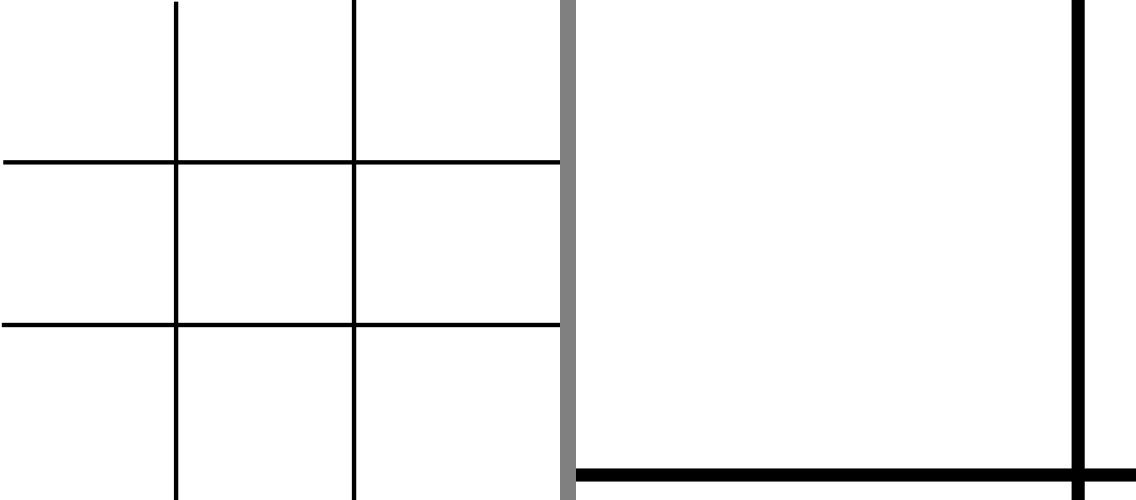
Left, the full canvas; right, a detail of the centre.
A Shadertoy shader for this pattern:

```glsl
// Three-by-three grid of black rules on white, with slightly uneven line ends.

// Box-filtered coverage of the span from lo to hi, for a pixel of the given size.
float spanCoverage(float x, float lo, float hi, float pixel) {
    float left = max(lo, x - 0.5 * pixel);
    float right = min(hi, x + 0.5 * pixel);
    return clamp((right - left) / pixel, 0.0, 1.0);
}

void mainImage(out vec4 fragColor, in vec2 fragCoord) {
    float pixel = 1.0 / iResolution.y;
    vec2 p = fragCoord * pixel;
    float halfWidth = 0.00437;
    float paper = 1.0;

    for (int i = 0; i < 2; i++) {
        float n = float(i);

        // Upright rule: the left one stops just short of the top edge.
        float ruleX = 0.3522 + 0.3559 * n;
        float topEnd = 0.9967 + 0.01 * n;
        float upright = spanCoverage(p.x, ruleX - halfWidth, ruleX + halfWidth, pixel)
                      * spanCoverage(p.y, -1.0, topEnd, pixel);

        // Level rule: both start just inside the left edge.
        float ruleY = 0.3500 + 0.3253 * n;
        float leftEnd = 0.0036 + 0.0029 * n;
        float level = spanCoverage(p.y, ruleY - halfWidth, ruleY + halfWidth, pixel)
                    * spanCoverage(p.x, leftEnd, 3.0, pixel);

        paper *= (1.0 - upright) * (1.0 - level);
    }

    fragColor = vec4(vec3(paper), 1.0);
}
```
